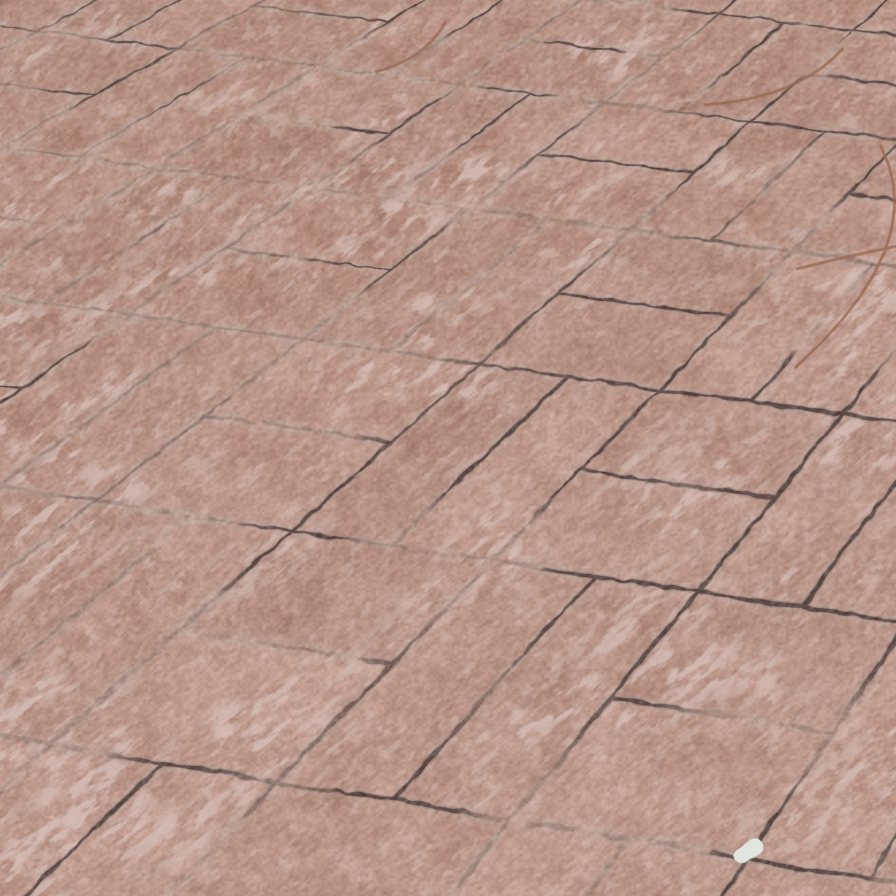
A Shadertoy shader for this texture:

```glsl
// Ground plane: canvas position of grid corner (0,0), axes and perspective tilt
const vec2 ORIGIN = vec2(0.3255, 0.4076);
const vec2 ACROSS = vec2(0.2188, -0.0373);
const vec2 AWAY = vec2(0.2760, 0.2604);
const vec2 TILT = vec2(-0.010, 0.125);

const float JOINT_NEAR = 0.0030;   // half widths in canvas units
const float JOINT_FAR = 0.0014;
const float DUST_WIDTH = 0.0065;
const float WOBBLE = 0.022;
const float RAGGED = 0.0032;
const float BRICK_VARIATION = 0.03;
const float GRAIN = 0.15;
const float TWIG_WIDTH = 0.0016;

const vec3 CLAY = vec3(0.685, 0.53, 0.475);
const vec3 BLUSH = vec3(0.76, 0.62, 0.58);
const vec3 SCUFF = vec3(0.84, 0.75, 0.725);
const vec3 DUST = vec3(0.74, 0.64, 0.60);
const vec3 GROOVE = vec3(0.58, 0.485, 0.45);
const vec3 MORTAR = vec3(0.37, 0.30, 0.285);
const vec3 TWIG = vec3(0.60, 0.41, 0.31);
const vec3 PEBBLE = vec3(0.88, 0.90, 0.87);

float hash(vec2 p) {
    return fract(sin(dot(p, vec2(127.1, 311.7))) * 43758.5453);
}

float noise(vec2 p) {
    vec2 i = floor(p), f = fract(p);
    f = f * f * (3.0 - 2.0 * f);
    return mix(mix(hash(i), hash(i + vec2(1, 0)), f.x),
               mix(hash(i + vec2(0, 1)), hash(i + 1.0), f.x), f.y);
}

float fbm(vec2 p) {
    float sum = 0.0, amp = 0.533;
    for (int i = 0; i < 4; i++) {
        sum += amp * noise(p);
        p = mat2(1.6, 1.2, -1.2, 1.6) * p + 7.3;
        amp *= 0.5;
    }
    return sum;
}

float segmentDistance(vec2 p, vec2 a, vec2 b) {
    vec2 ab = b - a;
    return length(p - a - ab * clamp(dot(p - a, ab) / dot(ab, ab), 0.0, 1.0));
}

// Distance to a quadratic curve, walked in short segments
float curveDistance(vec2 p, vec2 a, vec2 bend, vec2 b) {
    float d = 1.0;
    vec2 last = a;
    for (int i = 1; i <= 10; i++) {
        float t = float(i) / 10.0;
        vec2 next = mix(mix(a, bend, t), mix(bend, b, t), t);
        d = min(d, segmentDistance(p, last, next));
        last = next;
    }
    return d;
}

void mainImage(out vec4 fragColor, in vec2 fragCoord) {
    vec2 uv = fragCoord / iResolution.xy;
    float pixel = 1.0 / iResolution.y;

    // Undo the perspective; grid units are square pairs of bricks
    vec2 plane = inverse(mat2(ACROSS - TILT.x * uv, AWAY - TILT.y * uv)) * (uv - ORIGIN);
    vec2 slope = vec2(length(vec2(dFdx(plane.x), dFdy(plane.x))),
                      length(vec2(dFdx(plane.y), dFdy(plane.y)))) / pixel;
    vec2 grid = plane + WOBBLE * (vec2(fbm(plane * 4.0), fbm(plane * 4.0 + 31.0)) - 0.5);
    grid += RAGGED * slope * (vec2(noise(uv * 85.0), noise(uv * 85.0 + 17.0)) - 0.5);

    // Basket weave: split alternate blocks along alternate axes
    vec2 block = floor(grid), local = grid - block;
    bool upright = mod(block.x + block.y, 2.0) < 0.5;
    vec2 edge = min(local, 1.0 - local) / slope;
    float split = upright ? abs(local.x - 0.5) / slope.x : abs(local.y - 0.5) / slope.y;
    float joint = min(min(edge.x, edge.y), split);
    float brick = hash(block * 2.0 + step(0.5, upright ? local.x : local.y) * vec2(0.37, 0.71));

    // Mottled brick faces with fine slanted grain
    vec2 stroke = mat2(0.77, -0.64, 0.64, 0.77) * uv;
    float grain = 0.55 * noise(stroke * vec2(120, 250)) + 0.45 * noise(uv * 330.0 + 9.0);
    float nearness = smoothstep(0.9, -0.1, uv.y - 0.35 * uv.x);
    float mottle = fbm(uv * 26.0);
    vec3 color = mix(CLAY, BLUSH, clamp(mottle * 1.2 - 0.32 + 0.35 * nearness, 0.0, 1.0));
    color += BRICK_VARIATION * (brick - 0.5) + GRAIN * (grain - 0.5);

    // Pale scuffs: thin scratches gathered in patches, plus loose flecks
    float patches = smoothstep(0.44, 0.70, fbm(grid * 2.3 + 11.0));
    float scratches = smoothstep(0.46, 0.72, fbm(stroke * vec2(42, 125) + 4.0));
    float flecks = smoothstep(0.60, 0.80, fbm(stroke * vec2(60, 110) + 40.0));
    color = mix(color, SCUFF, max(0.8 * patches * scratches, 0.45 * flecks));

    // Gritty pale rims, faint grooves, and a broken dark core
    float rim = exp(-joint * joint / (DUST_WIDTH * DUST_WIDTH));
    color = mix(color, DUST + 0.14 * (grain - 0.5), rim * smoothstep(0.25, 0.7, fbm(uv * 65.0)));
    float halfWidth = mix(JOINT_FAR, JOINT_NEAR, nearness) * (0.5 + 0.9 * noise(uv * 70.0));
    float open = smoothstep(0.36, 0.70, noise(grid * 1.9 + 5.0) + 0.25 * (uv.x - uv.y));
    float broken = smoothstep(0.25, 0.55, fbm(uv * 38.0 + 3.0) + 0.30 * open);
    float groove = 1.0 - smoothstep(halfWidth - pixel, halfWidth + 1.6 * pixel, joint);
    float core = 1.0 - smoothstep(halfWidth * 0.7 - 0.7 * pixel, halfWidth * 0.7 + 0.7 * pixel, joint);
    color = mix(color, GROOVE + 0.2 * (grain - 0.5), groove * broken * mix(0.45, 0.85, open));
    color = mix(color, MORTAR + 0.2 * (grain - 0.5), core * broken * mix(0.08, 0.95, open));

    // Dry twigs and one pale pebble
    float twig = curveDistance(uv, vec2(0.983, 0.837), vec2(1.04, 0.727), vec2(0.888, 0.59));
    twig = min(twig, curveDistance(uv, vec2(0.787, 0.883), vec2(0.89, 0.89), vec2(0.94, 0.945)));
    twig = min(twig, curveDistance(uv, vec2(0.42, 0.92), vec2(0.475, 0.935), vec2(0.497, 0.975)));
    twig = min(twig, curveDistance(uv, vec2(0.89, 0.70), vec2(0.95, 0.715), vec2(1.0, 0.725)));
    color = mix(color, TWIG, 0.8 * (1.0 - smoothstep(TWIG_WIDTH - pixel, TWIG_WIDTH + pixel, twig)));
    float pebble = segmentDistance(uv, vec2(0.83, 0.046), vec2(0.843, 0.055)) - 0.013;
    color = mix(color, PEBBLE, 1.0 - smoothstep(-pixel, pixel, pebble + 0.008 * noise(uv * 90.0)));

    fragColor = vec4(clamp(color, 0.0, 1.0), 1.0);
}
```
